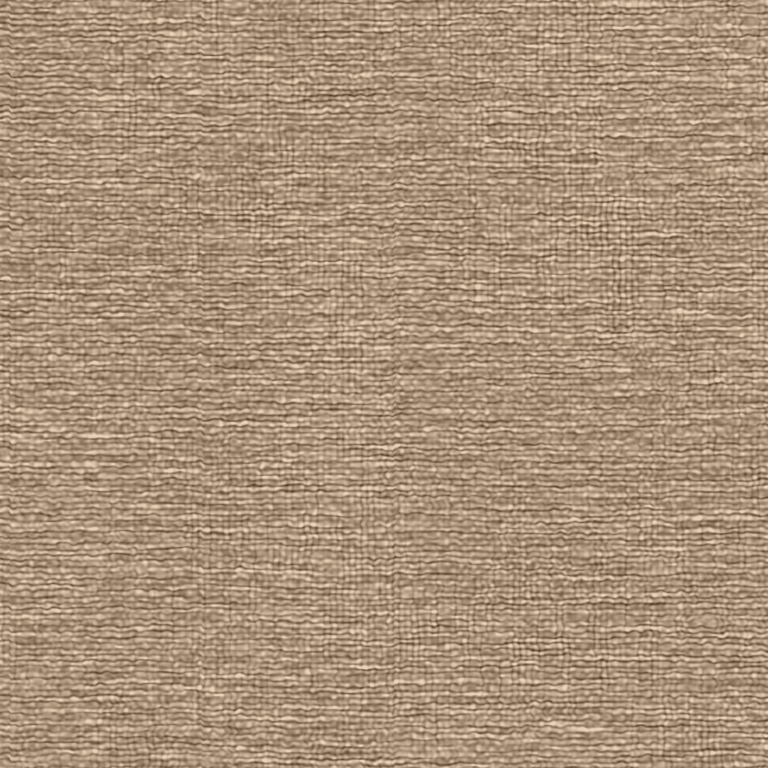
A WebGL 1 fragment shader for this texture:

```glsl
precision highp float;
// Fine linen weave: straight horizontal threads with short uneven dark gaps,
// crossed by fainter vertical threads. Cosine ridges give the threads, and
// stretched value noise gives the streaks, slubs, patches and fibre grain.
uniform vec2 u_resolution;

const float TAU = 6.2831853;
const float ROWS = 130.0;
const float COLUMNS = 122.0;
const float PANELS = 4.0;
const float GAP_MEAN = 0.424;
const vec3 SHADOW = vec3(0.46, 0.36, 0.27);
const vec3 HIGHLIGHT = vec3(0.82, 0.73, 0.63);

float hash(vec2 p) {
  vec3 q = fract(p.xyx * 0.1031);
  q += dot(q, q.yzx + 33.33);
  return fract((q.x + q.y) * q.z);
}

float valueNoise(vec2 p) {
  vec2 cell = floor(p);
  vec2 f = fract(p);
  f = f * f * (3.0 - 2.0 * f);
  float low = mix(hash(cell), hash(cell + vec2(1.0, 0.0)), f.x);
  float high = mix(hash(cell + vec2(0.0, 1.0)), hash(cell + vec2(1.0, 1.0)), f.x);
  return mix(low, high, f.y);
}

// Noise centred on zero, with its own seed offset
float wander(vec2 p, float seed) {
  return valueNoise(p + seed) - 0.5;
}

// Gap between threads, averaging zero: lowest at whole numbers, highest halfway
float threadGap(float position) {
  return pow(0.5 - 0.5 * cos(TAU * position), 1.5) - GAP_MEAN;
}

// Rows step slightly from one cloth panel to the next
float panelShift(float x) {
  float position = x * PANELS - 0.06;
  float panel = floor(position);
  float blend = smoothstep(0.985, 1.0, fract(position));
  return mix(hash(vec2(panel, 7.0)), hash(vec2(panel + 1.0, 7.0)), blend);
}

// Thread coordinates: x counts vertical threads, y counts horizontal ones
vec2 threadSpace(vec2 p) {
  float column = p.x * COLUMNS + 0.6 * wander(p * vec2(30.0, 110.0), 11.0);
  float row = p.y * ROWS + 0.4 * wander(p * vec2(26.0, 60.0), 23.0)
            + 0.45 * wander(p * vec2(115.0, 130.0), 31.0)
            + 0.6 * wander(p * vec2(4.0, 8.0), 37.0) + panelShift(p.x);
  return vec2(column, row);
}

float weaveTone(vec2 p) {
  vec2 thread = threadSpace(p);

  // Horizontal gaps: long streaks broken by short ones
  float longStreak = valueNoise(vec2(p.x * 14.0 + 50.0, thread.y + 0.5));
  float shortStreak = valueNoise(vec2(p.x * 48.0 + 260.0, thread.y + 0.5));
  float rowDepth = 0.1 + 0.6 * longStreak + 0.4 * shortStreak;

  // Vertical gaps: aligned in patches, staggered like bricks elsewhere
  float patches = valueNoise(p * vec2(11.0, 6.0) + 61.0);
  float stagger = 0.27 * (1.0 - patches) * cos(0.5 * TAU * thread.y);
  float columnStreak = valueNoise(vec2(thread.x + 0.5, p.y * 26.0 + 80.0));
  float columnDepth = columnStreak * (0.2 + 0.25 * patches + 0.15 * p.x);

  // Lightness of each thread against the next one
  vec2 yarn = vec2(p.x * 26.0, thread.y);
  float threadTone = 0.3 * (wander(yarn, 100.0) - wander(yarn + vec2(0.0, 1.0), 100.0));

  // Over-and-under relief, fibres, bright slubs and faint broad bands
  float relief = 0.14 * cos(0.5 * TAU * thread.x) * cos(0.5 * TAU * thread.y);
  float grain = 0.5 * wander(p * vec2(170.0, 240.0), 140.0);
  float slubNoise = valueNoise(vec2(p.x * 32.0 + 170.0, thread.y));
  float slub = 0.35 * smoothstep(0.86, 1.0, slubNoise);
  float bands = 0.08 * wander(p * vec2(7.0, 3.0), 190.0);

  return 0.57 - rowDepth * threadGap(thread.y)
       - columnDepth * threadGap(thread.x + stagger)
       + threadTone + relief + grain + slub + bands;
}

void main() {
  // Average four samples per pixel to smooth the fine threads
  float tone = 0.0;
  for (int j = 0; j < 2; j++) {
    for (int i = 0; i < 2; i++) {
      vec2 offset = (vec2(float(i), float(j)) - 0.5) * 0.5;
      tone += 0.25 * weaveTone((gl_FragCoord.xy + offset) / u_resolution);
    }
  }
  gl_FragColor = vec4(mix(SHADOW, HIGHLIGHT, clamp(tone, -0.35, 1.25)), 1.0);
}
```
